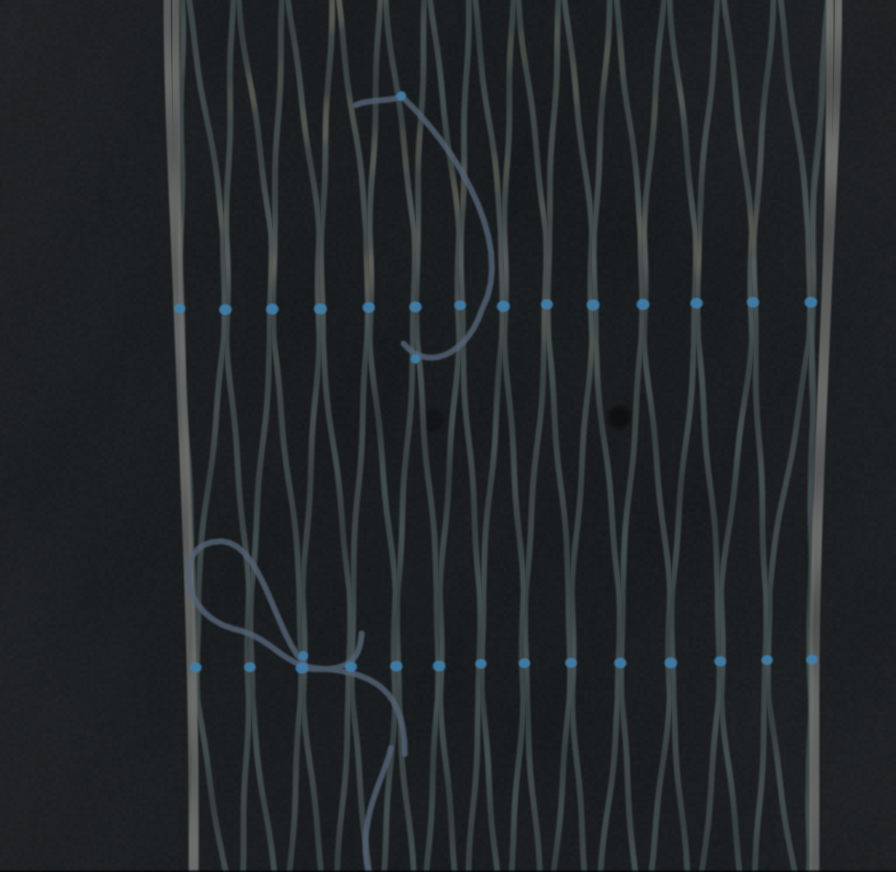
Write a Shadertoy shader that draws this pattern.

```glsl
// A dim knotted net: pale strands fan out between staggered rows of blue knots,
// with thick side cords and a few loose threads over a near-black ground.
// Knot columns come from short sine series; loose threads are cubic curves.

#define GRID vec2(768.0, 746.0)  // layout units across the canvas, y downward
#define LAST 13.0                // index of the last knot in a row
#define ROW_GAP 307.0
#define ROW_TOP -47.0
#define STRAND_R 2.5
#define CORD_R 3.3
#define KNOT_R 4.9
#define BLUR 1.5
#define GROUND vec3(0.098, 0.112, 0.120)
#define STRAND vec3(0.265, 0.312, 0.318)
#define PALE vec3(0.43, 0.44, 0.43)
#define BLUE vec3(0.24, 0.50, 0.68)

float hash(vec2 p) {
    return fract(sin(dot(p, vec2(12.99, 78.23))) * 4375.85);
}

float cover(float d, float r) {
    float w = max(BLUR, 0.75 * GRID.x / iResolution.x);
    return 1.0 - smoothstep(r - w, r + w, d);
}

// Slow mottling from layered sines, about -1 to 1
float mottle(vec2 p) {
    return (sin(p.x + 2.0 * sin(p.y * 0.7)) + sin(p.y * 1.3 - p.x * 0.6)
          + sin(p.x * 2.7 + p.y * 1.9)) / 3.0;
}

// Uneven spacing of the knots: end positions plus four harmonics per row
float knotX(int row, float k) {
    vec2 ends[4] = vec2[4](vec2(158, 712), vec2(154, 695), vec2(168, 696), vec2(165, 691));
    vec4 bend[4] = vec4[4](vec4(-11.1, 7.4, 1.5, -1.4), vec4(-14.2, 7.7, -2.7, -1.0),
                           vec4(3.2, 5.3, 4.6, -0.9), vec4(-15.0, 9.0, -1.5, -1.0));
    float u = k / LAST;
    return mix(ends[row].x, ends[row].y, u)
         + dot(bend[row], sin(3.14159 * u * vec4(1, 2, 3, 4)));
}

// Distance to a cubic curve, as a chain of short segments
float curve(vec2 p, vec2 a, vec2 b, vec2 c, vec2 d) {
    float best = 1e4;
    vec2 from = a;
    for (int i = 1; i <= 14; i++) {
        float t = float(i) / 14.0, s = 1.0 - t;
        vec2 to = s*s*s*a + 3.0*s*s*t*b + 3.0*s*t*t*c + t*t*t*d;
        vec2 e = to - from, q = p - from;
        best = min(best, length(q - e * clamp(dot(q, e) / dot(e, e), 0.0, 1.0)));
        from = to;
    }
    return best;
}

float looseThreads(vec2 p) {
    // Upper hook and its stub
    float d = curve(p, vec2(344, 82), vec2(400, 135), vec2(440, 215), vec2(413, 265));
    d = min(d, curve(p, vec2(413, 265), vec2(400, 305), vec2(365, 318), vec2(346, 294)));
    d = min(d, curve(p, vec2(305, 90), vec2(315, 85), vec2(330, 87), vec2(344, 83)));
    // Lower loop and its tails
    d = min(d, curve(p, vec2(260, 567), vec2(235, 540), vec2(225, 465), vec2(190, 463)));
    d = min(d, curve(p, vec2(190, 463), vec2(148, 462), vec2(152, 525), vec2(200, 538)));
    d = min(d, curve(p, vec2(200, 538), vec2(235, 545), vec2(240, 570), vec2(275, 572)));
    d = min(d, curve(p, vec2(275, 572), vec2(320, 575), vec2(347, 590), vec2(347, 645)));
    d = min(d, curve(p, vec2(262, 572), vec2(300, 575), vec2(308, 565), vec2(310, 542)));
    return min(d, curve(p, vec2(335, 640), vec2(330, 665), vec2(305, 700), vec2(316, 748)));
}

void mainImage(out vec4 fragColor, in vec2 fragCoord) {
    vec2 p = fragCoord / iResolution.xy * GRID;
    p.y = GRID.y - p.y;

    // Ground with faint haze, grain and two dark pits
    float haze = smoothstep(120.0, 600.0, abs(p.x - 400.0) + 0.35 * abs(p.y - 400.0));
    vec3 col = GROUND + vec3(0.028, 0.024, 0.022) * haze + 0.006 * mottle(p * 0.02);
    col += 0.012 * (hash(floor(p / 3.0)) - 0.5);
    col *= 1.0 - 0.45 * (1.0 - smoothstep(6.0, 13.0, length(p - vec2(531, 357))));
    col *= 1.0 - 0.28 * (1.0 - smoothstep(6.0, 13.0, length(p - vec2(371, 360))));

    // Strands: each knot splits toward its two neighbours in the next row
    float level = (p.y - ROW_TOP) / ROW_GAP;
    int row = clamp(int(floor(level)), 0, 2);
    float t = level - float(row);
    float spread = smoothstep(0.0, 1.0, (t - 0.06) / 0.80);
    spread = mix(spread, clamp((t - 0.10) / 0.70, 0.0, 1.0), 0.6);
    float odd = float(row & 1), net = 0.0, knots = 0.0;
    for (int i = 0; i < 28; i++) {
        float k = float(i / 2), side = float(i & 1);
        float a = knotX(row, min(k + side * odd, LAST));
        float b = knotX(row + 1, min(k + side * (1.0 - odd), LAST));
        float x = mix(a, b, spread) + 1.5 * sign(b - a) * cos(3.14159 * t);
        x += 0.8 * sin(p.y * 0.05 + k * 2.1 + side);
        float wear = 0.78 + 0.17 * mottle(vec2(k * 2.3 + side, p.y * 0.035));
        net = max(net, wear * cover(abs(p.x - x), STRAND_R));

        // Knots of the two visible rows
        int r = 1 + (i & 1);
        float jitter = hash(vec2(k, side));
        vec2 knot = vec2(knotX(r, k), ROW_TOP + ROW_GAP * float(r) + 4.0 - 7.0 * k / LAST + 2.0 * jitter);
        knots = max(knots, cover(length((p - knot) * vec2(0.95, 1.1)), KNOT_R + 0.8 * (jitter - 0.5)));
    }
    float gather = exp(-abs(p.y - 225.0) / 55.0) + 0.4 * exp(-abs(p.y - 567.0) / 40.0);
    float warm = smoothstep(0.1, 0.8, mottle(p * vec2(0.025, 0.04))) * smoothstep(420.0, 150.0, p.y);
    vec3 fibre = mix(STRAND, PALE, 0.5 * gather) + warm * vec3(0.09, 0.06, 0.02);
    col = mix(col, fibre, net);

    // Side cords, doubled near the top
    float left = mix(147.0, 166.0, smoothstep(0.0, 700.0, p.y));
    float right = mix(715.0, 698.0, smoothstep(0.0, 600.0, p.y));
    float split = 1.0 + 2.5 * smoothstep(260.0, 0.0, p.y);
    float cord = min(abs(abs(p.x - left) - split), abs(abs(p.x - right) - split));
    float sheen = 0.78 + 0.2 * mottle(p * vec2(0.01, 0.03));
    col = mix(col, PALE, sheen * cover(cord, CORD_R));

    // Loose threads, then knots with their strays on top
    col = mix(col, vec3(0.32, 0.38, 0.45), 0.82 * cover(looseThreads(p), STRAND_R));
    float stray = min(length(p - vec2(344, 82)), length(p - vec2(356, 307)));
    knots = max(knots, cover(min(stray, length(p - vec2(260, 561))), KNOT_R - 0.9));
    col = mix(col, BLUE, 0.9 * knots);

    fragColor = vec4(col * smoothstep(747.0, 743.0, p.y), 1.0);
}
```
